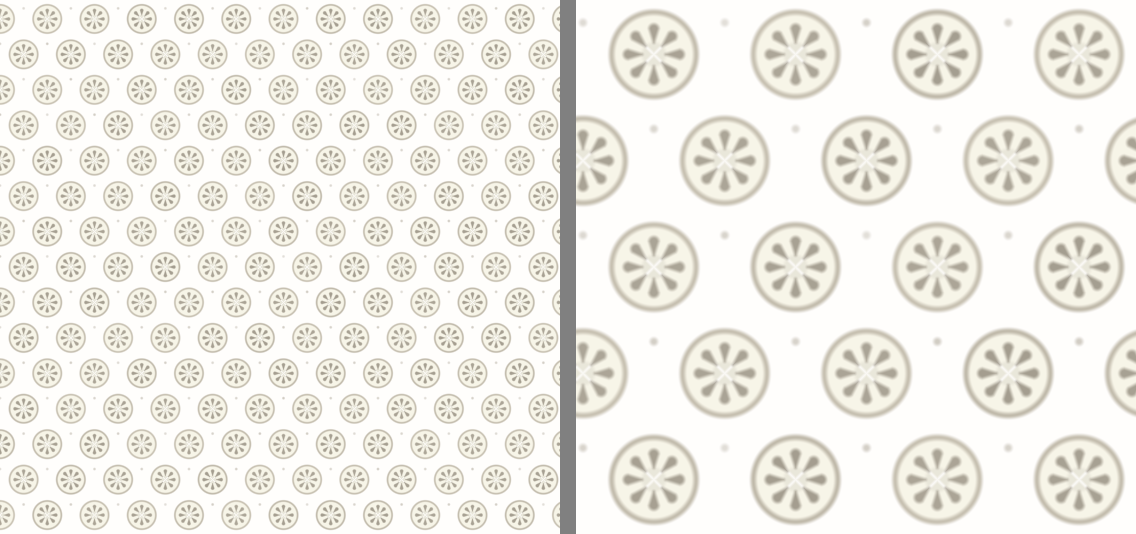
Left, the full canvas; right, a detail of the centre.
Give the GLSL for this pattern, as a Shadertoy shader.

```glsl
const float COLUMNS = 11.852;     // repeats across the canvas width
const float ROW_PITCH = 0.75;     // row spacing in column pitches
const float FIRST_ROW = 0.401;    // first row centre below the top edge
const float SECTOR = 0.785398;    // an eighth of a turn

const vec3 PAPER = vec3(1.00, 0.995, 0.99);
const vec3 CREAM = vec3(0.97, 0.96, 0.91);
const vec3 SAND  = vec3(0.90, 0.89, 0.84);
const vec3 RING  = vec3(0.77, 0.745, 0.685);
const vec3 PETAL = vec3(0.66, 0.635, 0.58);
const vec3 DOT   = vec3(0.80, 0.78, 0.74);

float hash(vec2 p) {
    vec3 q = fract(vec3(p.xyx) * 0.1031);
    q += dot(q, q.yzx + 33.33);
    return fract((q.x + q.y) * q.z);
}

float coverage(float distance, float softness) {
    return 1.0 - smoothstep(-softness, softness, distance);
}

// Fold the plane so that every petal lies along +x
vec2 foldPetals(vec2 p) {
    float angle = mod(atan(p.y, p.x) + 0.5 * SECTOR, SECTOR) - 0.5 * SECTOR;
    return length(p) * vec2(cos(angle), sin(angle));
}

// Teardrop: a capsule widening from the inner to the outer end
float petalDistance(vec2 p, float inner, float outer) {
    float t = clamp((p.x - inner) / (outer - inner), 0.0, 1.0);
    return length(p - vec2(mix(inner, outer, t), 0.0)) - mix(0.006, 0.036, t);
}

// Two thin diagonal strokes crossing at the centre
float crossDistance(vec2 p, float reach, float halfWidth) {
    float across = abs(abs(p.x) - abs(p.y)) * 0.7071;
    return max(across - halfWidth, length(p) - reach);
}

vec3 medallion(vec3 color, vec2 p, float softness, float tone) {
    float radius = length(p);
    color = mix(color, CREAM, coverage(radius - 0.300, softness));

    // Pale hub and its light cross
    color = mix(color, SAND, 0.8 * coverage(radius - 0.085, softness));
    color = mix(color, PAPER, 0.8 * coverage(crossDistance(p, 0.11, 0.009), 0.6 * softness));

    // Petals
    float petal = petalDistance(foldPetals(p), 0.085, 0.180);
    color = mix(color, PETAL + tone, coverage(petal, softness));

    // Outer ring
    float ring = abs(radius - 0.298) - 0.018;
    return mix(color, RING + tone, coverage(ring, softness));
}

void mainImage(out vec4 fragColor, in vec2 fragCoord) {
    float pixel = COLUMNS / iResolution.x;
    float softness = max(0.019, 0.7 * pixel);
    vec2 p = vec2(fragCoord.x, iResolution.y - fragCoord.y) * pixel;

    // Staggered rows
    float row = floor((p.y - FIRST_ROW) / ROW_PITCH + 0.5);
    float x = p.x - 0.5 * mod(row, 2.0);
    float column = floor(x + 0.5);
    vec2 local = vec2(x - column, p.y - FIRST_ROW - row * ROW_PITCH);

    // Slight tone changes between repeats
    float tone = 0.035 * (hash(vec2(column, row) + 40.0) - 0.5);
    vec3 color = medallion(PAPER, local, softness, tone);

    // Small dots between the medallions
    float dotStrength = mix(0.55, 0.9, hash(vec2(floor(x), row) + 90.0));
    float speck = length(vec2(abs(local.x) - 0.5, local.y + 0.224)) - 0.026;
    color = mix(color, DOT, dotStrength * coverage(speck, softness));

    fragColor = vec4(color, 1.0);
}
```
